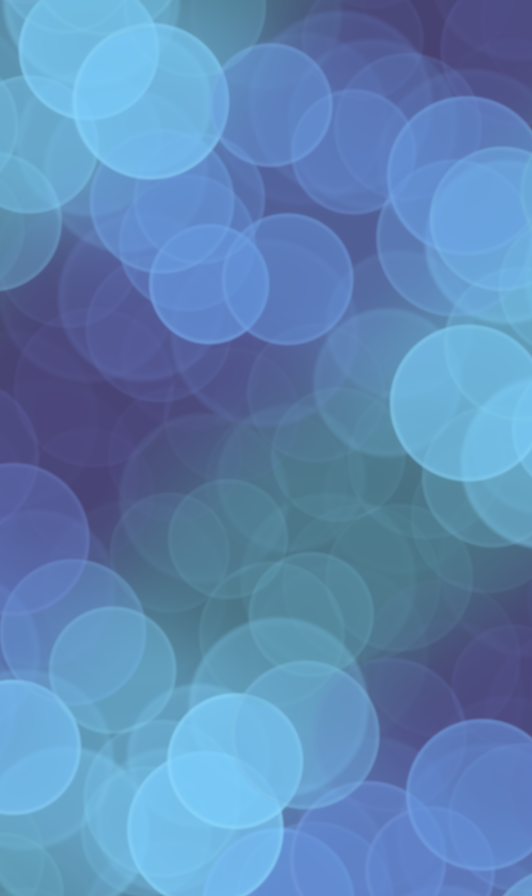
This background is drawn by a WebGL 1 fragment shader. Its source:

```glsl
precision highp float;
// Overlapping translucent bokeh discs over soft diagonal bands of violet, teal and sky blue.

uniform vec2 u_resolution;

const float TAU = 6.2831853;

vec3 hash3(vec2 cell, float seed) {
  vec3 q = vec3(dot(cell, vec2(127.1, 311.7)),
                dot(cell, vec2(269.5, 183.3)),
                dot(cell, vec2(419.2, 371.9)));
  return fract(sin(q + seed * 17.3) * 43758.55);
}

float wave(float turns) {
  return 0.5 + 0.5 * cos(TAU * turns);
}

// Diagonal bands: 0 is violet, 1 is teal.
float tealAmount(vec2 p) {
  float across = p.y - p.x + 0.03 * sin(7.0 * (p.x + p.y));
  return smoothstep(0.1, 0.9, wave(across / 0.88));
}

// Slow brightness change along the bands.
float lightAmount(vec2 p) {
  float along = (p.x + p.y - 0.3) / 0.94;
  float across = p.y - p.x;
  return smoothstep(0.15, 0.85, wave(along + 0.33 * across));
}

vec3 shadeColor(float teal) {
  return mix(vec3(0.27, 0.25, 0.43), vec3(0.27, 0.41, 0.48), teal);
}

vec3 glowColor(float teal, float light) {
  vec3 violetSide = mix(vec3(0.38, 0.39, 0.70), vec3(0.39, 0.58, 0.86), light);
  vec3 tealSide = mix(vec3(0.38, 0.65, 0.73), vec3(0.48, 0.80, 0.98), light);
  return mix(violetSide, tealSide, teal);
}

vec3 background(vec2 p) {
  float teal = tealAmount(p);
  float light = lightAmount(p);
  return mix(shadeColor(teal), glowColor(teal, light), 0.02 + 0.36 * light);
}

// Disc coverage: a fill that grows slightly outward.
float discFill(float dist, float radius, float blur) {
  float ratio = dist / radius;
  return (1.0 - smoothstep(radius - blur, radius + blur, dist)) * (0.82 + 0.18 * ratio * ratio);
}

// Thin bright line just inside the edge.
float discRim(float dist, float radius, float blur) {
  float offset = (dist - radius + 1.2 * blur) / (1.3 * blur);
  return exp(-offset * offset);
}

// Composites one jittered grid of discs; cells are visited in a fixed order.
vec3 addDiscs(vec3 color, vec2 p, float size, float blur, float strength, float seed) {
  vec2 home = floor(p / size);
  for (int j = -1; j <= 1; j++) {
    for (int i = -1; i <= 1; i++) {
      vec2 cell = home + vec2(float(i), float(j));
      vec3 place = hash3(cell, seed);
      vec3 look = hash3(cell, seed + 5.0);
      vec2 center = (cell + place.xy) * size;
      float radius = size * mix(0.62, 0.84, place.z);
      float teal = tealAmount(center);
      float light = clamp(lightAmount(center) + 0.8 * (look.x - 0.5), 0.0, 1.0);
      float alpha = strength * mix(0.14, 0.85, light) * mix(0.25, 1.0, look.y);
      float dist = distance(p, center);
      vec3 glow = glowColor(teal, light);
      color = mix(color, glow, alpha * discFill(dist, radius, blur));
      color += glow * (1.0 - color) * 0.25 * alpha * discRim(dist, radius, blur);
    }
  }
  return color;
}

void main() {
  vec2 p = gl_FragCoord.xy / u_resolution.y;
  vec3 color = background(p);
  color = addDiscs(color, p, 0.125, 0.0036, 0.5, 1.0);
  color = addDiscs(color, p, 0.107, 0.0020, 0.92, 2.0);
  gl_FragColor = vec4(color, 1.0);
}
```
